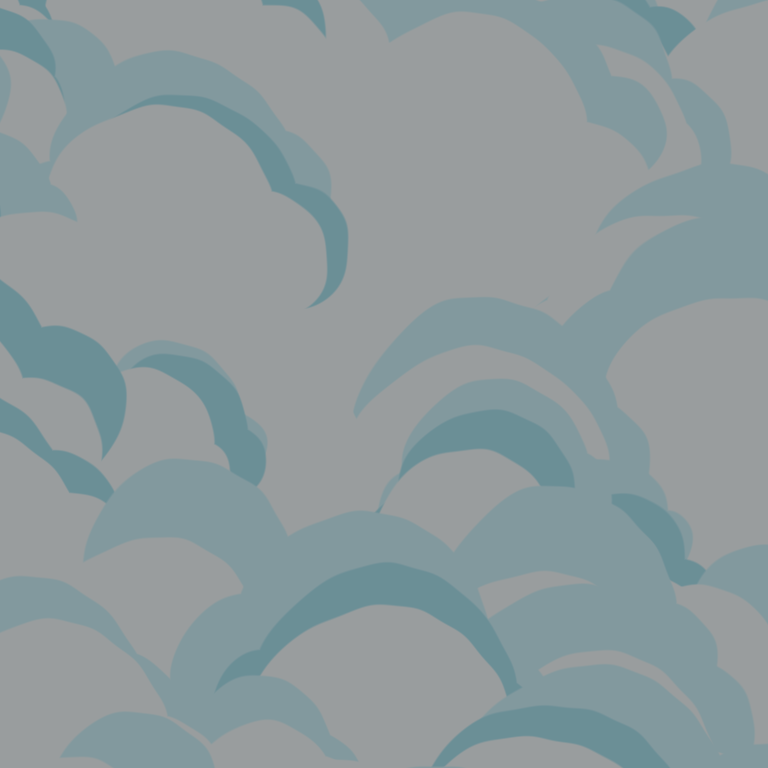
Reproduce this pattern procedurally as a Shadertoy shader.

```glsl
#define COLUMN_STEP 0.27
#define ROW_STEP 0.135
#define RADIUS_MIN 0.085
#define RADIUS_MAX 0.180
#define MID_CHANCE 0.51
#define DARK_CHANCE 0.37
#define MID_SHIFT 0.088
#define DARK_SHIFT 0.050
#define WOBBLE 0.0035
#define EDGE 0.0017

const vec3 CLOUD = vec3(0.60, 0.617, 0.62);
const vec3 MID_SHADE = vec3(0.51, 0.60, 0.62);
const vec3 DARK_SHADE = vec3(0.42, 0.56, 0.59);

vec4 hash4(vec2 cell, float seed) {
    vec4 q = fract(vec4(cell.xyx, seed) * vec4(0.1031, 0.1030, 0.0973, 0.1099) + 0.37);
    q += dot(q, q.wzxy + 33.33);
    return fract((q.xxyz + q.yzzw) * q.zywx);
}

// Distance to a cloud head: one large disc with a smaller lobe on either side
float puffDistance(vec2 p, float radius, vec4 rnd) {
    vec2 left = radius * vec2(-0.65 - 0.3 * rnd.x, -0.55 + 0.45 * rnd.y);
    vec2 right = radius * vec2(0.65 + 0.3 * rnd.z, -0.55 + 0.45 * rnd.w);
    float d = length(p) - radius;
    d = min(d, length(p - left) - radius * mix(0.45, 0.68, rnd.z));
    return min(d, length(p - right) - radius * mix(0.45, 0.68, rnd.x));
}

vec3 paint(vec3 below, vec3 colour, float d) {
    return mix(colour, below, smoothstep(-EDGE, EDGE, d));
}

// Offset of a shadow, leaning up and mostly to the right
vec2 shadowOffset(float lean, float size) {
    float angle = mix(0.4, 2.1, lean);
    return size * vec2(cos(angle), sin(angle));
}

// Layered sines that make outlines look cut by hand
vec2 wobble(vec2 p) {
    vec2 slow = sin(p.yx * vec2(31.0, 27.0) + p * 13.0);
    vec2 fast = sin(p.yx * vec2(83.0, 91.0) - p * 37.0);
    return WOBBLE * (slow + 0.3 * fast);
}

vec3 addPuff(vec3 colour, vec2 p, vec2 cell) {
    vec4 place = hash4(cell, 1.0);
    vec4 shade = hash4(cell, 2.0);
    vec4 lobes = hash4(cell, 3.0);
    vec4 size = hash4(cell, 4.0);

    vec2 centre = cell + vec2(0.5 * mod(cell.y, 2.0), 0.0);
    centre += (place.xy - 0.5) * vec2(0.55, 0.6);
    centre *= vec2(COLUMN_STEP, ROW_STEP);
    float radius = mix(RADIUS_MIN, RADIUS_MAX, place.z);
    vec2 q = p - centre;

    // Shadows gather in broad bands and leave calm cloud between them
    float band = 0.22 * cos(6.2832 * centre.y) + 0.1 * sin(9.0 * centre.x + 1.0);

    if (shade.x < MID_CHANCE + band) {
        vec2 offset = shadowOffset(shade.z, MID_SHIFT * mix(0.6, 1.4, size.x));
        colour = paint(colour, MID_SHADE, puffDistance(q - offset, radius, lobes.wxyz));
    }
    if (shade.y < DARK_CHANCE + 0.6 * band) {
        vec2 offset = shadowOffset(shade.w, DARK_SHIFT * mix(0.6, 1.4, size.y));
        colour = paint(colour, DARK_SHADE, puffDistance(q - offset, radius, lobes));
    }
    return paint(colour, CLOUD, puffDistance(q, radius, lobes));
}

void mainImage(out vec4 fragColor, in vec2 fragCoord) {
    vec2 p = fragCoord / iResolution.y;
    float columns = ceil(iResolution.x / iResolution.y / COLUMN_STEP) + 1.0;
    float rows = ceil(1.0 / ROW_STEP) + 2.0;
    p += wobble(p);

    // Back to front: top row first, right puff before left puff
    vec3 colour = CLOUD;
    for (float row = rows; row >= -3.0; row--) {
        for (float column = columns; column >= -2.0; column--) {
            colour = addPuff(colour, p, vec2(column, row));
        }
    }
    fragColor = vec4(colour, 1.0);
}
```
